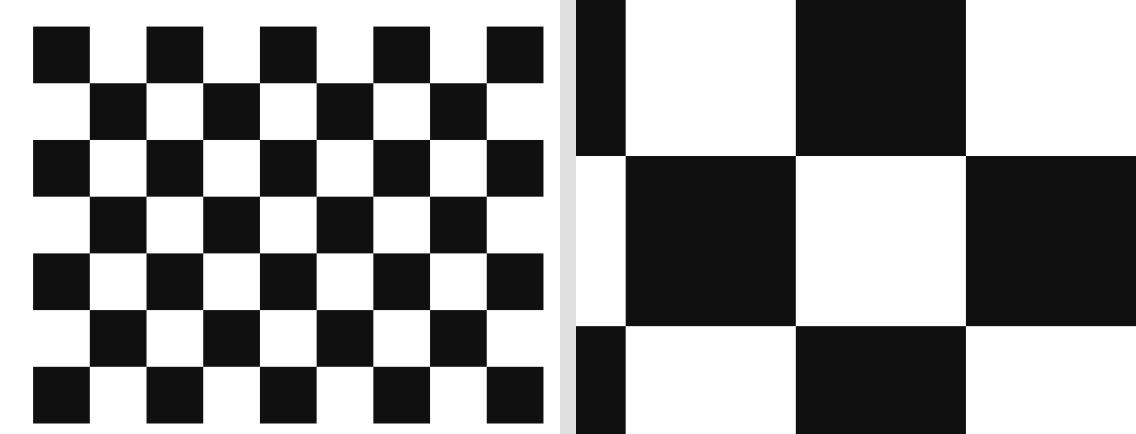
Left: the whole. Right: its middle third, enlarged.
Give the GLSL for this pattern, as a Shadertoy shader.

```glsl
// Black and white checkerboard, nine cells by seven, set slightly off centre on a white ground.

const vec2  CELL_COUNT   = vec2(9.0, 7.0);         // cells across and down
const float CELL_SIZE    = 0.13066;                // in canvas heights
const vec2  BOARD_OFFSET = vec2(0.0191, -0.0185);  // from canvas centre, in canvas heights
const vec3  PAPER_COLOR  = vec3(1.0);
const vec3  INK_COLOR    = vec3(0.0627);

// Signed distance to the nearest grid line: positive in even cells, negative in odd ones.
vec2 alternatingDistance(vec2 cell) {
    return 0.5 - abs(mod(cell + 0.5, 2.0) - 1.0);
}

// Ink coverage of the endless checker, smoothed over one pixel.
float checkerCoverage(vec2 cell, float pixel) {
    vec2 side = clamp(2.0 * alternatingDistance(cell) / pixel, -1.0, 1.0);
    return 0.5 + 0.5 * side.x * side.y;
}

// Coverage of the board's outer rectangle, smoothed over one pixel.
float boardCoverage(vec2 cell, float pixel) {
    vec2 inside = 0.5 * CELL_COUNT - abs(cell - 0.5 * CELL_COUNT);
    vec2 coverage = clamp(inside / pixel + 0.5, 0.0, 1.0);
    return coverage.x * coverage.y;
}

void mainImage(out vec4 fragColor, in vec2 fragCoord) {
    // Cell coordinates, with zero at the board's lower left corner
    vec2 p = (fragCoord - 0.5 * iResolution.xy) / iResolution.y;
    vec2 cell = (p - BOARD_OFFSET) / CELL_SIZE + 0.5 * CELL_COUNT;
    float pixel = 1.0 / (iResolution.y * CELL_SIZE);

    // Keep the checker solid up to the rim, so only the board mask softens it there
    vec2 inner = clamp(cell, vec2(0.5 * pixel), CELL_COUNT - 0.5 * pixel);
    float ink = checkerCoverage(inner, pixel) * boardCoverage(cell, pixel);

    fragColor = vec4(mix(PAPER_COLOR, INK_COLOR, ink), 1.0);
}
```
